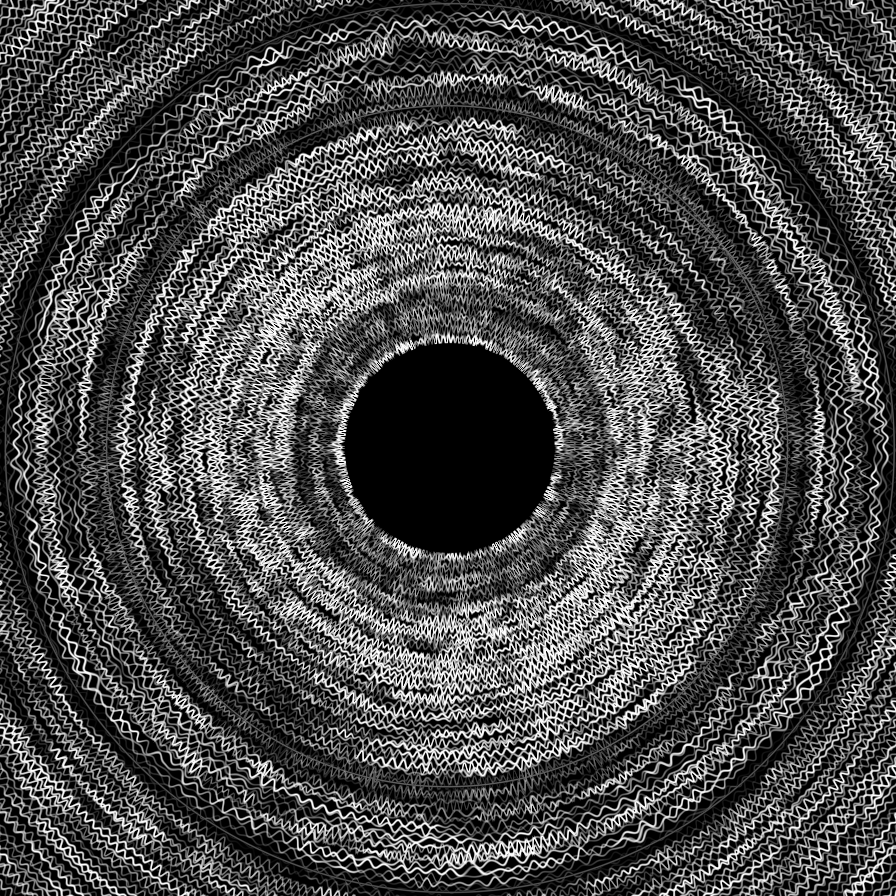
Give the GLSL for this background, as a Shadertoy shader.

```glsl
// Concentric oscillating tracks around a black disc, in grey tones.
// Each track is a polar sine line with noisy height and brightness;
// radial bands, angular shading and thin circles shape the whole.

const float TAU = 6.2831853;
const vec2 CENTER = vec2(0.502, 0.500);
const float HOLE_RADIUS = 0.117;
const float TRACK_GAP = 0.0056;
const float LINE_SOFTNESS = 0.0013;

float hash(vec2 p) {
    vec3 q = fract(vec3(p.xyx) * 0.1031);
    q += dot(q, q.yzx + 33.33);
    return fract((q.x + q.y) * q.z);
}

// Value noise that repeats along x after "cells" steps; turn is 0 to 1.
float ringNoise(float turn, float row, float cells) {
    vec2 p = vec2(turn * cells, row);
    vec2 i = floor(p);
    vec2 f = fract(p);
    f = f * f * (3.0 - 2.0 * f);
    float x0 = mod(i.x, cells);
    float x1 = mod(i.x + 1.0, cells);
    float low = mix(hash(vec2(x0, i.y)), hash(vec2(x1, i.y)), f.x);
    float high = mix(hash(vec2(x0, i.y + 1.0)), hash(vec2(x1, i.y + 1.0)), f.x);
    return mix(low, high, f.y);
}

float band(float r, float inner, float outer, float soft) {
    return smoothstep(inner - soft, inner + soft, r)
         * (1.0 - smoothstep(outer - soft, outer + soft, r));
}

// Soft line of fixed canvas width; coarse pixels widen and dim it equally.
float strokeMask(float d, float halfWidth, float px) {
    float soft = max(LINE_SOFTNESS, px);
    float edge = smoothstep(max(halfWidth - soft, 0.0), halfWidth + soft, d);
    return (1.0 - edge) * LINE_SOFTNESS / soft;
}

// Overall brightness by radius and direction.
float radialLevel(float r, float angle) {
    float diagonal = sin(2.0 * angle);
    float level = 0.66 * band(r, 0.112, 0.130, 0.004);
    level += 0.42 * band(r, 0.130, 0.176, 0.010);
    level += (0.82 - 0.10 * diagonal) * band(r, 0.180, 0.300, 0.014);
    level += 0.86 * band(r, 0.300, 0.366, 0.008)
           * (1.0 - 0.52 * smoothstep(0.2, 0.9, diagonal));
    level += 0.27 * band(r, 0.366, 0.408, 0.008);
    level += 0.74 * band(r, 0.408, 0.486, 0.008);
    level += 0.12 * band(r, 0.486, 0.501, 0.003);
    level += 0.64 * smoothstep(0.499, 0.510, r);
    return level;
}

// One wavy track, returned as its light at the given polar point.
float track(float r, float turn, float id, float px) {
    float seed = hash(vec2(id, 7.0));
    float base = (id + 0.2 + 0.6 * seed) * TRACK_GAP;
    if (base < HOLE_RADIUS + 0.002) return 0.0;

    float calm = band(base, 0.366, 0.490, 0.008);
    float outside = smoothstep(0.495, 0.510, base);
    float inside = band(base, 0.180, 0.366, 0.010);
    float cycles = floor(125.0 + 45.0 * seed + 50.0 * inside + 150.0 * outside);
    if (calm > 0.5 && fract(seed * 7.3) > 0.6) cycles *= 2.0;

    // Wave shape and distance corrected by its slope
    float unevenness = ringNoise(turn, id * 3.0, 150.0);
    float height = 0.0006 + (0.0046 + 0.0012 * calm) * unevenness;
    float drift = 7.0 * ringNoise(turn, id * 5.0, 48.0);
    float wander = 0.004 * (ringNoise(turn, id * 7.0, 40.0) - 0.5);
    float phase = TAU * (turn * cycles + seed) + drift;
    float slope = height * cycles * cos(phase) / max(r, 0.05);
    float d = abs(r - base - wander - height * sin(phase));
    d *= inversesqrt(1.0 + slope * slope);

    // Arcs, short segments and sparks vary the brightness along a track
    float arcs = ringNoise(turn, id * 0.6, 22.0);
    float pieces = ringNoise(turn, id * 0.9 + 40.0, 72.0);
    float sparks = ringNoise(turn, id * 1.7 + 90.0, 210.0);
    float rings = hash(vec2(id, 23.0));
    float patchiness = smoothstep(0.2, 0.8, 0.3 * arcs + 0.4 * pieces + 0.3 * sparks);
    float tone = (0.28 + 1.15 * patchiness) * (0.6 + 0.75 * rings);
    tone *= radialLevel(base, turn * TAU);
    float halfWidth = 0.0003 + 0.0007 * clamp(tone, 0.0, 1.0);
    return clamp(1.2 * tone, 0.0, 1.0) * strokeMask(d, halfWidth, px);
}

void mainImage(out vec4 fragColor, in vec2 fragCoord) {
    float size = min(iResolution.x, iResolution.y);
    float px = 0.65 / size;
    vec2 p = (fragCoord - 0.5 * iResolution.xy) / size + 0.5 - CENTER;
    float r = length(p);
    float angle = atan(p.y, p.x);
    float turn = fract(angle / TAU);

    // Neighbouring tracks overlap and brighten one another
    float light = 0.0;
    float nearest = floor(r / TRACK_GAP);
    for (int k = -2; k <= 2; k++) {
        float glow = track(r, turn, nearest + float(k), px);
        light = 1.0 - (1.0 - light) * (1.0 - glow);
    }

    // Thin guide circles and a short spiral arc at upper right
    float innerCircle = abs(length(p - vec2(-0.003, 0.002)) - 0.380);
    float outerCircle = abs(r - 0.496);
    light = max(light, 0.38 * strokeMask(innerCircle, 0.0004, px));
    light = max(light, 0.32 * strokeMask(outerCircle, 0.0004, px));
    float arcRadius = mix(0.383, 0.370, smoothstep(0.42, 1.0, angle));
    float arcSpan = band(angle, 0.42, 1.0, 0.02);
    light = max(light, 0.42 * arcSpan * strokeMask(abs(r - arcRadius), 0.0007, px));

    light *= smoothstep(HOLE_RADIUS - px, HOLE_RADIUS + px, r);
    fragColor = vec4(vec3(light), 1.0);
}
```
